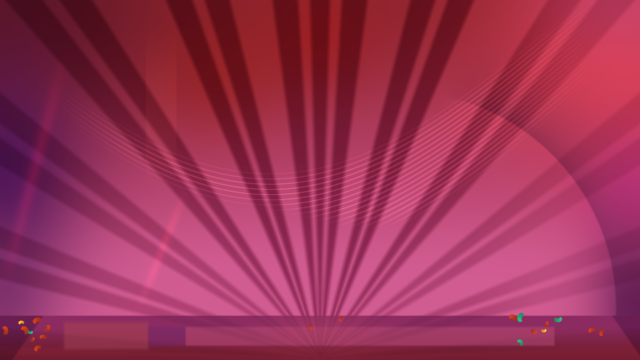
Write a Shadertoy shader that draws this background.

```glsl
// A magenta stage backdrop: a fan of soft dark rays, a large disc and fine mesh lines
// above a shallow floor with confetti. Gradients and elliptical glows set the colours;
// rays come from a folded angle, and the confetti from hashed positions.

const vec2 FAN_CENTRE = vec2(0.889, 0.005);
const float HORIZON = 0.123;

float hash(float n) {
    return fract(sin(n * 91.345) * 4375.85);
}

// Soft interval: 1 between lo and hi
float band(float v, float lo, float hi, float soft) {
    return smoothstep(lo - soft, lo + soft, v) - smoothstep(hi - soft, hi + soft, v);
}

// Blend a tint in as an elliptical gaussian
vec3 glow(vec3 col, vec3 tint, vec2 p, vec2 centre, vec2 radius, float strength) {
    vec2 d = (p - centre) / radius;
    return mix(col, tint, strength * exp(-dot(d, d)));
}

// Thin line through two points, faded at both ends
float streak(vec2 p, vec2 a, vec2 b, float width) {
    vec2 ab = b - a;
    float t = clamp(dot(p - a, ab) / dot(ab, ab), 0.0, 1.0);
    float d = length(p - a - ab * t) / width;
    return exp(-d * d) * sin(t * 3.1416);
}

// Dark rays grouped in pairs; the middle group has three
float fanRays(float angle, float radius) {
    float a = abs(angle);
    float warped = a + 0.0008 * a * a;
    float q = abs(mod(warped + 9.5, 19.0) - 9.5);
    float soft = 0.5 / max(radius, 0.18);
    if (warped < 9.5) return band(q, -9.0, 1.6, soft) + band(q, 3.5, 7.6, soft);
    return band(q, 0.9, 4.7, soft);
}

vec3 backdrop(vec2 p) {
    vec3 wine = vec3(0.56, 0.14, 0.18);
    vec3 rose = vec3(0.71, 0.26, 0.42);
    vec3 orchid = vec3(0.82, 0.36, 0.57);
    vec3 col = mix(orchid, rose, smoothstep(0.22, 0.58, p.y));
    col = mix(col, wine, smoothstep(0.48, 0.98, p.y));
    // Warm lights from above
    col = glow(col, vec3(0.62, 0.13, 0.11), p, vec2(0.60, 0.80), vec2(0.20, 0.18), 0.65);
    col = glow(col, vec3(0.64, 0.11, 0.11), p, vec2(0.89, 0.90), vec2(0.13, 0.15), 0.6);
    col = glow(col, vec3(0.88, 0.26, 0.35), p, vec2(1.72, 0.82), vec2(0.38, 0.30), 0.9);
    col = glow(col, vec3(0.80, 0.28, 0.45), p, vec2(1.74, 1.00), vec2(0.22, 0.14), 0.7);
    col = glow(col, vec3(0.78, 0.20, 0.49), p, vec2(1.78, 0.46), vec2(0.16, 0.18), 0.8);
    // Shadowed sides
    col = glow(col, vec3(0.34, 0.08, 0.15), p, vec2(0.0, 1.0), vec2(0.42, 0.38), 0.9);
    col = glow(col, vec3(0.28, 0.07, 0.34), p, vec2(0.0, 0.52), vec2(0.22, 0.30), 0.9);
    col = glow(col, vec3(0.42, 0.15, 0.38), p, vec2(0.0, 0.18), vec2(0.15, 0.20), 0.7);
    return glow(col, vec3(0.38, 0.10, 0.32), p, vec2(1.79, 0.15), vec2(0.14, 0.22), 0.85);
}

// Sagging parallel lines, denser to the right
float mesh(vec2 p) {
    float dx = p.x - 0.75;
    float depth = 0.51 + 0.83 * dx * dx / (1.0 + 0.4 * dx * dx) - p.y;
    float v = depth / 0.0145;
    float line = 1.0 - smoothstep(0.0, 1.2, abs(fract(v) - 0.5) / fwidth(v));
    float reach = 0.07 + 0.16 * smoothstep(0.7, 1.2, p.x);
    return line * band(depth, 0.0, reach, 0.03) * band(p.x, 0.3, 1.5, 0.2);
}

vec3 stageFloor(vec2 p) {
    vec3 col = mix(vec3(0.48, 0.12, 0.20), vec3(0.55, 0.17, 0.38), smoothstep(0.01, 0.10, p.y));
    float row = band(p.y, 0.04, 0.092, 0.005);
    col = mix(col, vec3(0.68, 0.26, 0.43), 0.7 * row * band(p.x, 0.515, 1.54, 0.004));
    col = mix(col, vec3(0.64, 0.24, 0.33), 0.7 * band(p.y, 0.03, 0.105, 0.008) * band(p.x, 0.178, 0.412, 0.006));
    col = mix(col, vec3(0.48, 0.16, 0.40), 0.7 * row * band(p.x, 0.412, 0.515, 0.004));
    float slant = 0.7 * (HORIZON - p.y);
    float inside = band(p.x, 0.12 - slant, 1.70 + slant, 0.006);
    return mix(col * vec3(0.76, 0.70, 0.85), col, inside);
}

// Curled paper pieces gathered at the two sides, a few in the middle
vec3 confetti(vec3 col, vec2 p, float px) {
    for (int i = 0; i < 20; i++) {
        float n = float(i) + 1.0;
        float side = mod(n, 2.0);
        float x = mix(0.01 + 0.15 * hash(n), 1.42 + 0.32 * hash(n), side);
        if (i % 7 == 6) x = 0.85 + 0.10 * hash(n);
        vec2 d = p - vec2(x, 0.03 + 0.095 * hash(n + 40.0));
        float turn = 6.283 * hash(n + 80.0);
        d = mat2(cos(turn), -sin(turn), sin(turn), cos(turn)) * d;
        float size = 0.006 + 0.007 * hash(n + 120.0);
        float shape = max(length(d * vec2(1.0, 1.4)) - size, 0.75 * size - length(d - vec2(0.0, size)));
        float pick = hash(n + 160.0);
        vec3 paper = mix(vec3(0.74, 0.22, 0.10), vec3(0.95, 0.70, 0.14), step(0.7, pick));
        paper = mix(paper, vec3(0.16, 0.65, 0.45), step(0.86, pick));
        paper *= 0.85 + 0.3 * smoothstep(-size, size, d.x);
        col = mix(col, paper, 1.0 - smoothstep(-px, px, shape));
    }
    return col;
}

void mainImage(out vec4 fragColor, in vec2 fragCoord) {
    vec2 p = fragCoord / iResolution.y;
    float px = 1.0 / iResolution.y;
    vec3 col = backdrop(p);

    // Disc: crisp edge with a shadow fading outwards on the right
    float rim = length(p - vec2(1.111, 0.145)) - 0.600;
    float shadow = smoothstep(-0.004, 0.004, rim) * exp(-max(rim, 0.0) / 0.09);
    col *= 1.0 - vec3(0.22, 0.26, 0.16) * shadow * smoothstep(1.2, 1.42, p.x);

    // Rays, softer towards the sides and the bright right corner
    vec2 d = p - FAN_CENTRE;
    float angle = degrees(atan(d.x, max(d.y, 0.001)));
    float strength = mix(1.0, 0.5, smoothstep(20.0, 60.0, abs(angle)));
    strength *= 1.0 - 0.5 * smoothstep(1.25, 1.6, p.x);
    float rays = fanRays(angle, length(d)) * strength;
    col *= mix(vec3(1.0), vec3(0.68, 0.44, 0.58), rays);

    // Mesh and faint curtain folds
    col += vec3(0.13, 0.07, 0.07) * mesh(p);
    col += vec3(0.10, 0.02, 0.02) * streak(p, vec2(0.38, 0.13), vec2(0.52, 0.48), 0.012);
    col += vec3(0.13, 0.01, 0.02) * streak(p, vec2(0.01, 0.20), vec2(0.18, 0.85), 0.018);
    col += vec3(0.04, 0.02, 0.01) * band(p.x, 0.405, 0.49, 0.003) * band(p.y, 0.55, 0.85, 0.1);

    // Floor keeps a trace of the rays
    vec3 ground = stageFloor(p) * (1.0 - 0.15 * rays);
    ground = glow(ground, vec3(0.74, 0.27, 0.42), p, vec2(0.889, 0.09), vec2(0.14, 0.06), 0.4);
    col = mix(ground, col, smoothstep(HORIZON - px, HORIZON + px, p.y));
    col = confetti(col, p, px);
    fragColor = vec4(clamp(col, 0.0, 1.0), 1.0);
}
```
